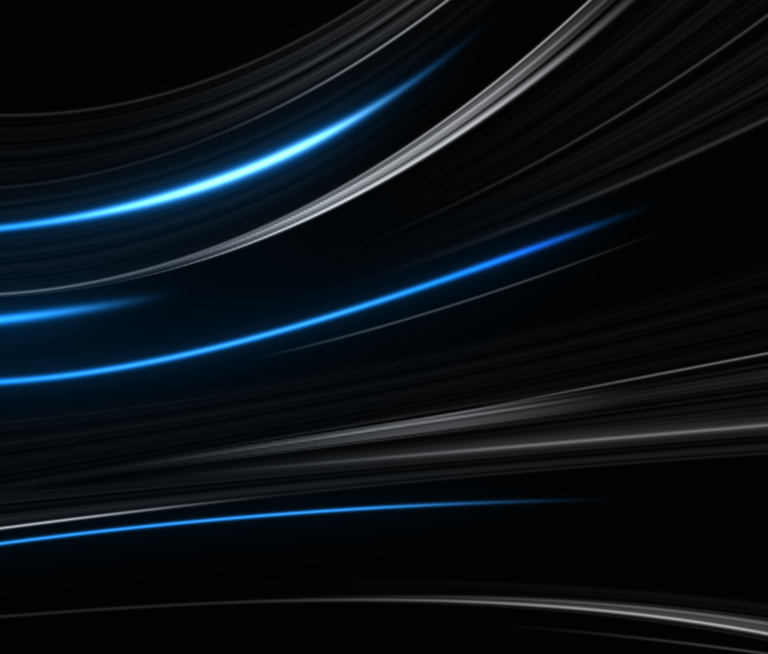
Reproduce this background procedurally as a Shadertoy shader.

```glsl
// Height of a cubic arc at x
float arc(vec4 k, float x) {
    return k.x + x * (k.y + x * (k.z + x * k.w));
}

// Distance to an arc, corrected for its slope, in canvas heights
float arcDistance(vec2 p, vec4 k) {
    float slope = k.y + p.x * (2.0 * k.z + 3.0 * k.w * p.x);
    slope *= iResolution.y / iResolution.x;
    return (p.y - arc(k, p.x)) / sqrt(1.0 + slope * slope);
}

float bell(float d, float width) {
    return exp(-d * d / (width * width));
}

// Rises from a to b, falls from c to d
float span(float x, float a, float b, float c, float d) {
    return smoothstep(a, b, x) * (1.0 - smoothstep(c, d, x));
}

float thread(vec2 p, vec4 k, float width) {
    return bell(arcDistance(p, k), width);
}

// Sine whose detail fades before it becomes finer than the canvas grid
float softWave(float phase) {
    return sin(phase) * (1.0 - smoothstep(0.8, 2.6, fwidth(phase)));
}

// Fine strands filling the space between two arcs
float ribbon(vec2 p, vec4 low, vec4 high, float strands, float seed) {
    float base = arc(low, p.x);
    float t = (p.y - base) / max(arc(high, p.x) - base, 0.006);
    float phase = t * strands * 6.283 + seed;
    float grain = 0.45 + 0.25 * softWave(phase + 1.7 * sin(phase * 0.37))
                + 0.20 * softWave(phase * 2.3 + seed)
                + 0.25 * softWave(phase * 0.43 + seed * 2.0);
    return span(t, -0.05, 0.2, 0.8, 1.05) * max(grain, 0.0);
}

// Light beam: saturated body, pale core and wide halo
vec3 beam(vec2 p, vec4 k, float width, float heat, float halo) {
    float d = arcDistance(p, k);
    vec3 light = vec3(0.05, 0.46, 0.86) * bell(d, width);
    light += vec3(0.65, 0.5, 0.24) * heat * bell(d, width * 0.65);
    light += vec3(0.01, 0.17, 0.32) * halo * exp(-abs(d) / 0.022);
    return light + vec3(0.0, 0.035, 0.065) * halo * exp(-abs(d) / 0.07);
}

void mainImage(out vec4 fragColor, in vec2 fragCoord) {
    vec2 p = fragCoord / iResolution.xy;
    float x = p.x;

    // Dark base with a blue haze on the left
    vec3 color = vec3(0.004, 0.006, 0.008);
    vec2 haze = (p - vec2(0.08, 0.51)) / vec2(0.38, 0.16);
    color += vec3(0.0, 0.03, 0.055) * exp(-dot(haze, haze));

    // Upper fan
    vec4 fanTop = vec4(0.824, -0.02, 0.81, 0.0);
    vec4 fanLow = vec4(0.713, 0.09, 0.69, 0.0);
    float silver = ribbon(p, fanLow, fanTop, 9.0, 1.0) * (0.05 + 0.22 * smoothstep(0.1, 0.55, x));
    silver += 0.13 * thread(p, fanTop, 0.0025);
    silver += (0.08 + 0.42 * smoothstep(0.25, 0.55, x)) * thread(p, fanLow, 0.0025);
    silver += 0.05 * ribbon(p, vec4(0.66, 0.13, 0.36, 0.38), fanLow, 7.0, 4.0);

    // Broad silver sweep
    vec4 sweepTop = vec4(0.5506, 0.07, 0.67, 0.0);
    vec4 sweepLow = vec4(0.545, 0.05, 0.595, 0.0);
    silver += ribbon(p, sweepLow, sweepTop, 4.0, 2.6) * (0.13 + 0.72 * span(x, 0.1, 0.46, 0.58, 0.9));
    silver += (0.3 + 0.25 * smoothstep(0.3, 0.65, x)) * thread(p, sweepTop, 0.0024);
    silver += 0.3 * span(x, 0.2, 0.45, 0.5, 0.8) * thread(p, vec4(0.548, 0.058, 0.63, 0.0), 0.006);
    silver += 0.05 * ribbon(p, sweepTop, vec4(0.64, 0.13, 0.36, 0.38), 8.0, 5.0) * (1.0 - smoothstep(0.3, 0.7, x));

    // Faint strands on the upper right
    vec4 rightTop = vec4(0.487, 0.12, 0.37, 0.0);
    vec4 rightLow = vec4(0.429, 0.22, 0.17, 0.0);
    float rightFade = smoothstep(0.4, 0.9, x);
    silver += rightFade * (0.2 * thread(p, rightTop, 0.0025) + 0.17 * thread(p, rightLow, 0.004));
    silver += 0.09 * rightFade * ribbon(p, rightLow, rightTop, 7.0, 3.0);
    silver += 0.07 * rightFade * ribbon(p, rightTop, sweepLow, 7.0, 0.4);
    silver += 0.22 * span(x, 0.3, 0.5, 0.65, 0.9) * thread(p, vec4(0.401, 0.045, 0.361, -0.095), 0.0022);

    // Middle fan
    vec4 middleTop = vec4(0.235, 0.225, 0.0, 0.0);
    vec4 middleLow = vec4(0.25, 0.10, 0.0, 0.0);
    silver += 0.05 * ribbon(p, middleTop, vec4(0.37, 0.1, 0.13, 0.0), 9.0, 2.0);
    silver += 0.38 * smoothstep(0.35, 1.0, x) * thread(p, middleTop, 0.0023);
    silver += ribbon(p, vec4(0.253, 0.145, 0.0, 0.0), vec4(0.26, 0.2, 0.0, 0.0), 4.0, 0.8)
            * (0.04 + 0.52 * span(x, 0.1, 0.52, 0.55, 0.85));
    silver += 0.09 * smoothstep(0.3, 0.9, x) * ribbon(p, middleLow, middleTop, 6.0, 1.3);
    silver += smoothstep(0.1, 0.75, x) * (0.26 * thread(p, middleLow, 0.003)
            + 0.17 * thread(p, middleLow + vec4(0.003, 0.0, 0.0, 0.0), 0.011));

    // Lower strand and the loose threads above it
    vec4 lowerStrand = vec4(0.192, 0.155, -0.04, 0.0);
    silver += (0.08 + 0.6 * (1.0 - smoothstep(0.05, 0.38, x))) * thread(p, lowerStrand, 0.0025);
    silver += 0.10 * ribbon(p, lowerStrand, middleLow, 4.0, 2.2);

    // Bottom arch
    vec4 arch = vec4(0.057, 0.0927, -0.0457, -0.073);
    float archFade = smoothstep(0.25, 0.95, x);
    silver += (0.13 + 0.36 * archFade) * thread(p, arch, 0.0026);
    silver += 0.4 * archFade * ribbon(p, arch - vec4(0.004, 0.0, 0.008, 0.0), arch + vec4(0.003, 0.0, 0.022, 0.0), 3.0, 1.0);
    silver += 0.07 * archFade * ribbon(p, arch, vec4(0.09, 0.12, -0.126, 0.0), 5.0, 2.0);
    silver += 0.22 * smoothstep(0.6, 1.0, x) * thread(p, vec4(0.057, 0.05, -0.107, 0.0), 0.0025);
    color += silver * vec3(0.97, 0.98, 1.0);

    // Blue beams
    float peak = span(x, 0.0, 0.3, 0.36, 0.58);
    color += beam(p, vec4(0.651, 0.13, 0.33, 0.38), 0.006 + 0.005 * peak, 0.2 + 0.9 * peak, 0.6 + 0.6 * peak)
           * (1.0 - smoothstep(0.38, 0.66, x));
    color += beam(p, vec4(0.416, 0.076, 0.449, -0.194), 0.0055, 0.28 * span(x, -0.3, 0.3, 0.4, 0.7), 0.5)
           * (1.0 - smoothstep(0.62, 0.87, x));
    color += vec3(0.04, 0.0, 0.14) * span(x, 0.55, 0.68, 0.7, 0.8)
           * thread(p, vec4(0.416, 0.076, 0.449, -0.194), 0.007);
    color += beam(p, vec4(0.511, 0.13, 0.2, 0.0), 0.008, 0.2, 0.7) * (1.0 - smoothstep(0.0, 0.25, x));
    color += beam(p, vec4(0.1687, 0.156, -0.09, 0.0), 0.0035, 0.25, 0.22) * (1.0 - smoothstep(0.4, 0.83, x));

    fragColor = vec4(min(color, 1.0), 1.0);
}
```
